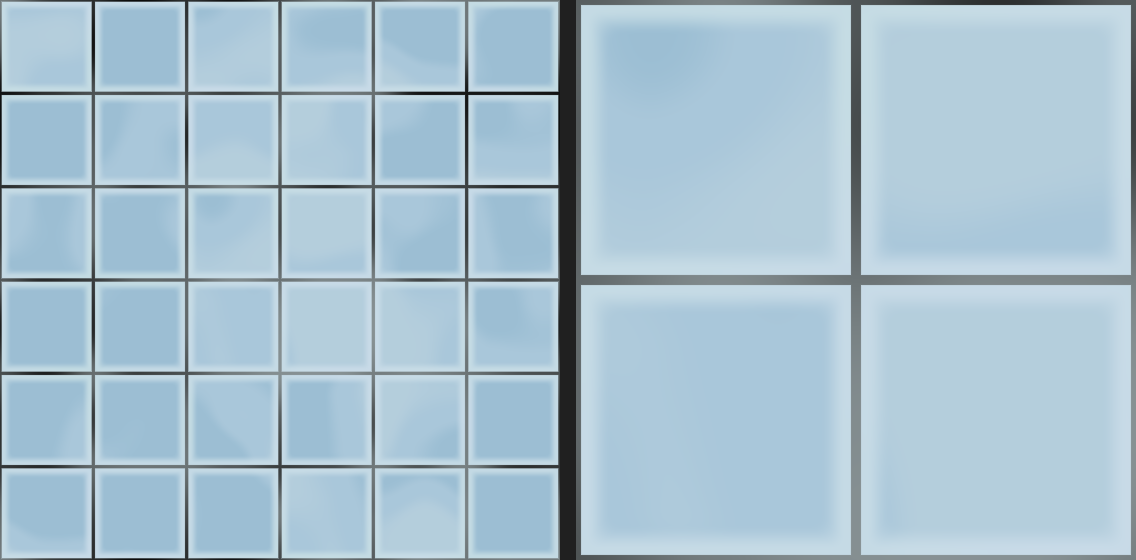
Left, the full canvas; right, a detail of the centre.
This pattern is drawn by a WebGL 1 fragment shader. Its source:

```glsl
precision highp float;
// Square pale blue glazed tiles with soft light rims and unevenly worn dark grout.

uniform vec2 u_resolution;

const float TAU = 6.2831853;
const float TILES = 6.0;
const float GROUT_HALF_WIDTH = 0.018; // in tile units
const float RIM_START = 0.035;
const float RIM_END = 0.125;

const vec3 GLAZE_DEEP = vec3(0.610, 0.745, 0.828);
const vec3 GLAZE_MID = vec3(0.664, 0.780, 0.854);
const vec3 GLAZE_PALE = vec3(0.705, 0.806, 0.864);
const vec3 RIM_COOL = vec3(0.795, 0.862, 0.915);
const vec3 RIM_GREEN = vec3(0.780, 0.872, 0.892);
const vec3 GROUT_DARK = vec3(0.03, 0.03, 0.028);
const vec3 GROUT_WORN = vec3(0.53, 0.57, 0.58);

float hash(vec2 p) {
  return fract(sin(dot(p, vec2(127.1, 311.7))) * 43758.5453);
}

// Value noise on a lattice that wraps after 'period' cells.
float wrapNoise(vec2 p, float period, float seed) {
  vec2 cell = floor(p);
  vec2 f = fract(p);
  f = f * f * (3.0 - 2.0 * f);
  vec2 low = mod(cell, period);
  vec2 high = mod(cell + 1.0, period);
  float bottom = mix(hash(low + seed), hash(vec2(high.x, low.y) + seed), f.x);
  float top = mix(hash(vec2(low.x, high.y) + seed), hash(high + seed), f.x);
  return mix(bottom, top, f.y);
}

// Wide swell, 1 at 'center' and 0 half a canvas away; wraps.
float broadSwell(vec2 uv, vec2 center) {
  vec2 wave = 0.5 + 0.5 * cos(TAU * (uv - center));
  return wave.x * (0.4 + 0.6 * wave.y);
}

// Softly stepped glaze tones; each tile has its own cloud and tint.
vec3 glazeColor(vec2 uv, vec2 tile, float swell) {
  vec2 shift = vec2(hash(tile + 3.0), hash(tile + 8.0));
  float cloud = 0.7 * wrapNoise((uv + shift) * 6.0, 6.0, 21.0);
  cloud += 0.3 * wrapNoise((uv + shift) * 11.0, 11.0, 38.0);
  float tone = cloud + 0.20 * (hash(tile + 41.0) - 0.5) + 0.30 * (swell - 0.30);
  vec3 color = mix(GLAZE_DEEP, GLAZE_MID, smoothstep(0.36, 0.50, tone));
  return mix(color, GLAZE_PALE, smoothstep(0.58, 0.74, tone));
}

vec3 groutColor(vec2 uv, float swell) {
  float wear = 0.45 * wrapNoise(uv * 5.0, 5.0, 5.0) + 0.30 * wrapNoise(uv * 12.0, 12.0, 63.0);
  return mix(GROUT_DARK, GROUT_WORN, smoothstep(0.08, 0.90, wear + 0.32 * swell));
}

// Smooth minimum, rounding the inner corners of the rim.
float softMin(float a, float b, float radius) {
  float h = max(radius - abs(a - b), 0.0) / radius;
  return min(a, b) - 0.25 * h * h * radius;
}

void main() {
  vec2 uv = gl_FragCoord.xy / u_resolution;
  vec2 grid = uv * TILES;
  vec2 tile = floor(grid);
  vec2 edge = 0.5 - abs(fract(grid) - 0.5);
  float pixel = TILES / min(u_resolution.x, u_resolution.y);

  // Glaze body, palest near the middle
  float swell = broadSwell(uv, vec2(0.56, 0.54));
  vec3 color = glazeColor(uv, tile, swell);

  // Light rim, slightly shifting in tint
  float rimDistance = softMin(edge.x, edge.y, 0.05);
  float rim = 1.0 - smoothstep(RIM_START, RIM_END, rimDistance);
  vec3 rimTint = mix(RIM_COOL, RIM_GREEN, wrapNoise(uv * 8.0, 8.0, 90.0));
  color = mix(color, rimTint, 0.88 * rim);

  // Grout joints
  float joint = min(edge.x, edge.y);
  float body = smoothstep(GROUT_HALF_WIDTH - 0.7 * pixel, GROUT_HALF_WIDTH + 0.7 * pixel, joint);
  color = mix(groutColor(uv, swell), color, body);

  gl_FragColor = vec4(color, 1.0);
}
```
